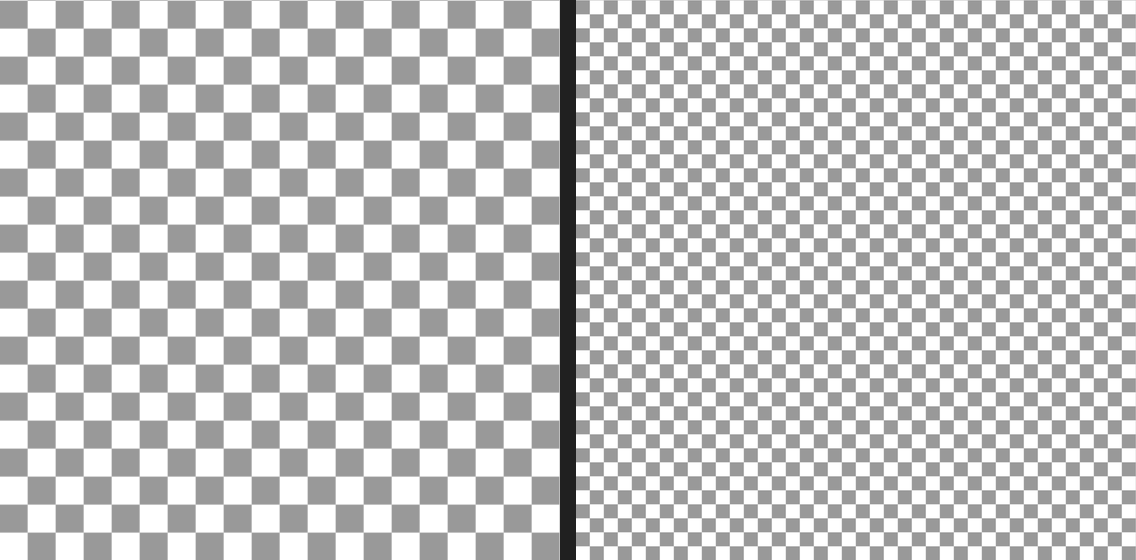
Left: one tile. Right: repeated 2 by 2.
Reproduce this pattern procedurally as a WebGL 1 fragment shader.

```glsl
precision highp float;
// Plain checkerboard of 20 by 20 squares in white and mid grey.
// Each axis is a soft square wave of period two cells; the sign of
// their product picks the colour, so the board tiles on all sides.

uniform vec2 u_resolution;

// Square wave: +1 in even cells, -1 in odd cells, with soft steps.
vec2 cellSign(vec2 p, vec2 softness) {
    vec2 edgeDistance = 0.5 - abs(mod(p + 0.5, 2.0) - 1.0);
    return clamp(edgeDistance / softness, -1.0, 1.0);
}

void main() {
    vec2 uv = gl_FragCoord.xy / u_resolution;

    // Twenty cells per side, with the grid nudged slightly left and down.
    vec2 cell = uv * 20.0 + vec2(0.01, 0.023);

    // Edge softness in cells, never narrower than half a pixel.
    vec2 softness = max(vec2(0.026), 10.0 / u_resolution);
    vec2 wave = cellSign(cell, softness);
    float white = 0.5 + 0.5 * wave.x * wave.y;

    gl_FragColor = vec4(vec3(mix(0.6, 1.0, white)), 1.0);
}
```
